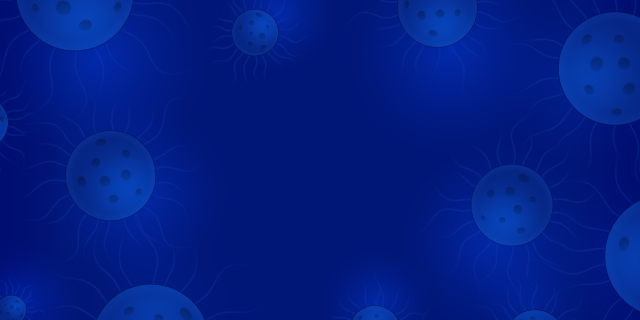
A WebGL 1 fragment shader for this background:

```glsl
precision highp float;
// Round cratered cells with wavy filaments floating in deep blue light.
// Each cell adds a soft glow, polar-repeated strands and a shaded disc to
// shared layers, which are blended over the backdrop at the end.

uniform vec2 u_resolution;

#define STRANDS 22.0
#define STRAND_WIDTH 0.0017
#define STRAND_ALPHA 0.30
#define STRAND_WAVE 0.20
#define CRATERS 8
#define CRATER_DEPTH 0.30
#define GLOW_FALLOFF 1.5
#define BODY_ALPHA 0.95
#define TAU 6.2831853

const vec3 DEEP_BLUE   = vec3(0.004, 0.090, 0.468);
const vec3 EDGE_BLUE   = vec3(0.000, 0.055, 0.440);
const vec3 GLOW_BLUE   = vec3(0.004, 0.080, 0.230);
const vec3 STRAND_BLUE = vec3(0.060, 0.260, 0.660);
const vec3 BODY_SHADE  = vec3(0.025, 0.150, 0.520);
const vec3 BODY_LIGHT  = vec3(0.030, 0.285, 0.760);

// Layers shared by all cells
float glowLayer = 0.0;
float strandLayer = 0.0;
vec4 bodyLayer = vec4(0.0);

float hash(float n) {
  return fract(sin(n * 12.9898) * 43758.547);
}

// Thin curves leaving the rim, one per angular sector
float strands(vec2 offset, float radius, float seed) {
  float dist = length(offset);
  float s = dist / radius - 1.0;
  if (s < 0.0 || s > 1.7) return 0.0;
  float turn = atan(offset.y, offset.x) / TAU * STRANDS;
  float ink = 0.0;
  for (int i = -1; i <= 1; i++) {
    float sector = floor(turn) + float(i);
    float id = mod(sector, STRANDS) + seed * 31.0;
    float phase = TAU * hash(id);
    float curl = 0.24 * (hash(id + 7.3) - 0.5);
    float reach = mix(0.75, 1.65, hash(id + 3.1));
    float wave = s * 4.2 + phase;
    float sway = STRAND_WAVE * s * sin(wave) + curl * s * s;
    float slope = STRAND_WAVE * (sin(wave) + 4.2 * s * cos(wave)) + 2.0 * curl * s;
    float root = sector + 0.3 + 0.4 * hash(id + 5.7);
    float across = (turn - root) * TAU / STRANDS * dist - sway * radius;
    across = abs(across) / sqrt(1.0 + slope * slope);
    float soft = 1.0 / u_resolution.y;
    float line = 1.0 - smoothstep(0.0, STRAND_WIDTH + soft, across);
    ink = max(ink, line * (1.0 - smoothstep(0.3 * reach, reach, s)));
  }
  return ink;
}

// Soft dents on a golden-angle spiral, flattened towards the rim
float craters(vec2 q, float seed) {
  float dent = 0.0;
  for (int i = 0; i < CRATERS; i++) {
    float k = float(i);
    float angle = k * 2.4 + seed * 1.7;
    float rim = 0.8 * sqrt((k + 0.4) / float(CRATERS));
    vec2 outward = vec2(cos(angle), sin(angle));
    vec2 d = q - outward * rim;
    vec2 flat2 = vec2(dot(d, outward) / sqrt(1.0 - rim * rim),
                      dot(d, vec2(-outward.y, outward.x)));
    float size = mix(0.08, 0.17, hash(k + seed * 9.1));
    float inside = 1.0 - smoothstep(size * 0.65, size, length(flat2));
    dent = max(dent, inside * (0.65 + 0.35 * d.y / size));
  }
  return dent;
}

// disc and light hold a centre and a radius
void cell(vec2 p, vec3 disc, vec3 light, float power, float seed) {
  vec2 offset = p - disc.xy;
  vec2 q = offset / disc.z;
  float fade = max(0.0, 1.0 - distance(p, light.xy) / light.z);
  glowLayer += power * pow(fade, GLOW_FALLOFF);
  strandLayer = max(strandLayer, strands(offset, disc.z, seed));

  float soft = 1.0 / u_resolution.y;
  float mask = 1.0 - smoothstep(-soft, soft, length(offset) - disc.z);
  if (mask <= 0.0) return;
  vec2 hotspot = 0.5 * normalize(light.xy - disc.xy);
  float lit = 1.0 - smoothstep(0.0, 1.25, distance(q, hotspot));
  vec3 color = mix(BODY_SHADE, BODY_LIGHT, lit * (0.5 + 0.4 * power));
  color += vec3(0.01, 0.03, 0.05) * smoothstep(0.8, 1.0, length(q));
  color *= 1.0 - CRATER_DEPTH * craters(q, seed);
  bodyLayer = mix(bodyLayer, vec4(color, 1.0), mask);
}

void main() {
  vec2 p = gl_FragCoord.xy / u_resolution.y;

  // Upper cells
  cell(p, vec3(0.234, 1.026, 0.185), vec3(0.31, 0.82, 0.36), 0.9, 1.0);
  cell(p, vec3(0.797, 0.898, 0.073), vec3(0.87, 0.96, 0.19), 0.9, 2.0);
  cell(p, vec3(1.367, 0.977, 0.125), vec3(1.41, 0.84, 0.34), 0.9, 3.0);
  cell(p, vec3(1.922, 0.786, 0.177), vec3(1.82, 0.75, 0.28), 0.5, 4.0);
  // Middle cells
  cell(p, vec3(-0.057, 0.617, 0.083), vec3(-0.03, 0.60, 0.10), 0.2, 5.0);
  cell(p, vec3(0.346, 0.451, 0.141), vec3(0.42, 0.39, 0.31), 0.9, 6.0);
  cell(p, vec3(1.600, 0.359, 0.128), vec3(1.55, 0.25, 0.31), 0.9, 7.0);
  cell(p, vec3(2.083, 0.200, 0.193), vec3(1.95, 0.19, 0.25), 0.4, 8.0);
  // Lower cells
  cell(p, vec3(0.471, -0.073, 0.185), vec3(0.50, 0.05, 0.25), 0.3, 9.0);
  cell(p, vec3(1.172, -0.036, 0.081), vec3(1.18, 0.05, 0.18), 0.8, 10.0);
  cell(p, vec3(1.672, -0.062, 0.094), vec3(1.66, 0.04, 0.20), 0.4, 11.0);
  cell(p, vec3(0.036, 0.031, 0.047), vec3(0.07, 0.06, 0.19), 0.8, 12.0);

  // Backdrop, then light, filaments and bodies
  vec3 color = mix(DEEP_BLUE, EDGE_BLUE, smoothstep(0.75, 1.0, abs(p.x - 1.0)));
  color += GLOW_BLUE * glowLayer;
  color = mix(color, STRAND_BLUE, STRAND_ALPHA * strandLayer);
  color = mix(color, bodyLayer.rgb, BODY_ALPHA * bodyLayer.a);
  gl_FragColor = vec4(color, 1.0);
}
```
